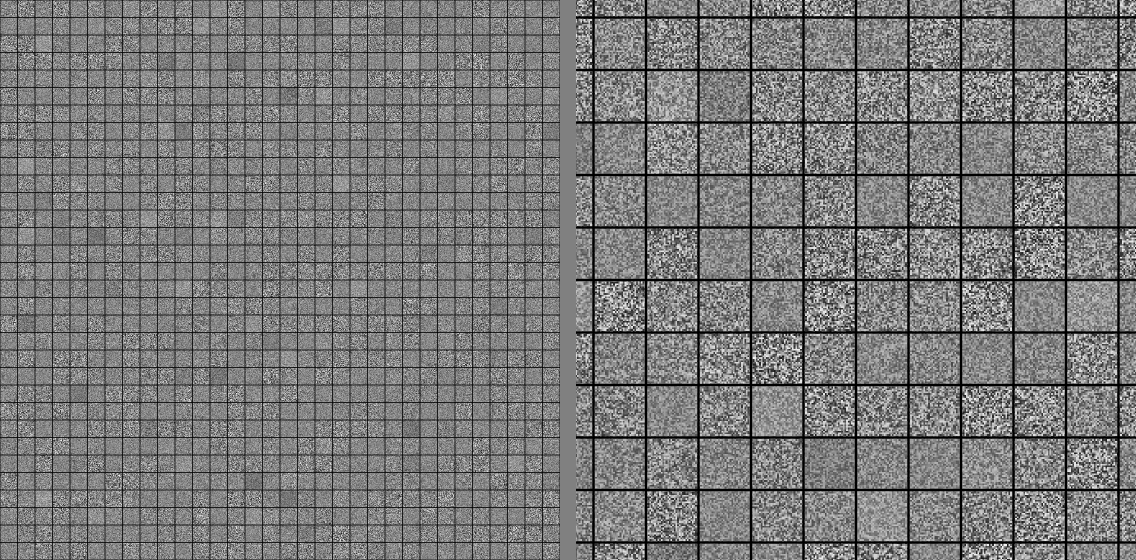
Left: the whole. Right: its middle third, enlarged.
A WebGL 2 fragment shader for this pattern:

```glsl
#version 300 es
precision highp float;
// A 32 by 32 grid of square tiles filled with fine grey static.
// Each tile hashes its own contrast around a shared mid grey; a few stray
// lighter or darker. Thin black rules run centred on the tile borders.

uniform vec2 u_resolution;
out vec4 fragColor;

const float TILES = 32.0;            // tiles across and down
const float GRAINS = 32.0;           // static grains along one tile side
const float RULE_WIDTH = 1.0 / 22.0; // in tile sides
const vec3 RULE_COLOR = vec3(0.0);
const float MID_GREY = 0.525;
const vec2 CONTRAST_RANGE = vec2(0.36, 0.88);
const float STRAY_GREY = 0.07;       // largest shift of a tile's mean

// Integer hash of a lattice point, returned in 0..1
float hash(vec2 point, uint seed) {
    uvec2 q = uvec2(ivec2(point));
    uint h = q.x * 73856093u ^ q.y * 19349663u ^ seed * 83492791u;
    h = (h ^ (h >> 16)) * 73244475u;
    h = (h ^ (h >> 15)) * 73244475u;
    h ^= h >> 16;
    return float(h >> 8) / 16777216.0;
}

// Mean grey and contrast of a tile; strays are flatter than the rest
vec2 tileTone(vec2 tile) {
    float bias = 2.0 * hash(tile, 1u) - 1.0;
    float stray = pow(abs(bias), 15.0);
    float spread = pow(hash(tile, 2u), 1.2);
    float contrast = mix(CONTRAST_RANGE.x, CONTRAST_RANGE.y, spread);
    return vec2(MID_GREY + sign(bias) * stray * STRAY_GREY,
                mix(contrast, CONTRAST_RANGE.x, stray));
}

// Static averaged over four samples inside the pixel footprint
float smoothStatic(vec2 p, float pixel) {
    float sum = 0.0;
    for (int i = 0; i < 4; i++) {
        vec2 offset = vec2(float(i & 1), float(i >> 1)) - 0.5;
        vec2 q = p + offset * 0.5 * pixel;
        vec2 tone = tileTone(floor(q));
        sum += tone.x + tone.y * (hash(floor(q * GRAINS), 3u) - 0.5);
    }
    return sum * 0.25;
}

// Pixel coverage of the rules centred on whole coordinates, per axis
vec2 ruleCoverage(vec2 p, float width, float pixel) {
    vec2 d = abs(fract(p + 0.5) - 0.5);
    return clamp((0.5 * (width + pixel) - d) / pixel, 0.0, min(1.0, width / pixel));
}

void main() {
    float side = min(u_resolution.x, u_resolution.y);
    vec2 p = gl_FragCoord.xy / side * TILES;
    float pixel = TILES / side;

    vec3 color = vec3(smoothStatic(p, pixel));

    // Rules over the static
    vec2 rule = ruleCoverage(p, RULE_WIDTH, pixel);
    color = mix(color, RULE_COLOR, 1.0 - (1.0 - rule.x) * (1.0 - rule.y));

    fragColor = vec4(color, 1.0);
}
```
